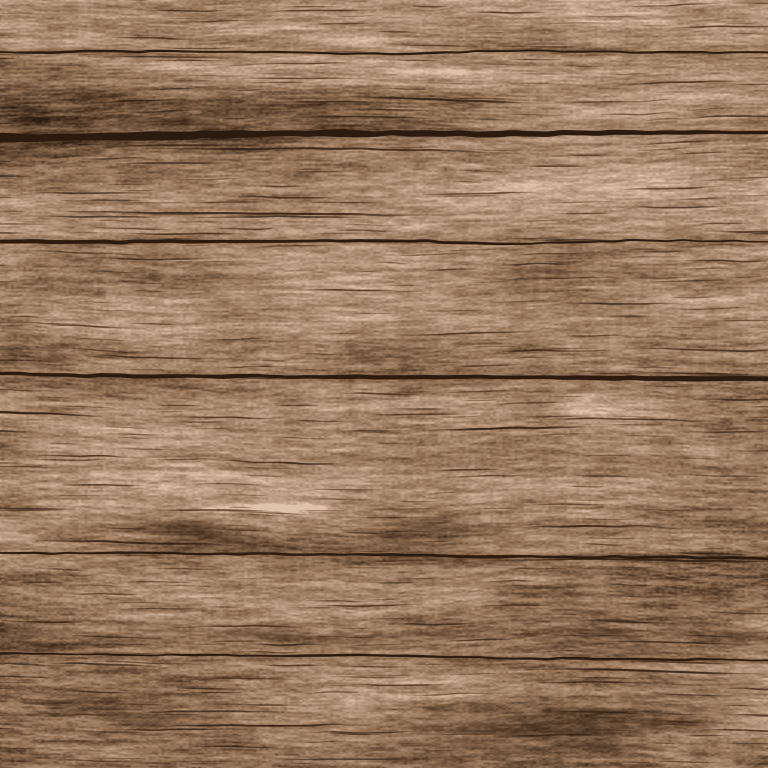
Give the GLSL for this texture, as a WebGL 1 fragment shader.

```glsl
precision highp float;
// Weathered brown timber: stacked horizontal planks with dark seams, cracks, grain and stains.
uniform vec2 u_resolution;

const vec3 DARK_WOOD = vec3(0.17, 0.10, 0.05);
const vec3 MID_WOOD = vec3(0.57, 0.44, 0.33);
const vec3 PALE_WOOD = vec3(0.76, 0.64, 0.54);

float hash(vec2 p) {
  return fract(sin(dot(p, vec2(127.1, 311.7))) * 43758.5453);
}

float noise(vec2 p) {
  vec2 i = floor(p);
  vec2 f = fract(p);
  f = f * f * (3.0 - 2.0 * f);
  float low = mix(hash(i), hash(i + vec2(1.0, 0.0)), f.x);
  float high = mix(hash(i + vec2(0.0, 1.0)), hash(i + 1.0), f.x);
  return mix(low, high, f.y);
}

float fbm(vec2 p) {
  float sum = 0.0;
  float amp = 0.53;
  for (int i = 0; i < 4; i++) {
    sum += amp * noise(p);
    p = p * 2.1 + 17.3;
    amp *= 0.5;
  }
  return sum;
}

// Soft elliptical patch
float patchMask(vec2 p, vec2 center, vec2 radius) {
  vec2 d = (p - center) / radius;
  return exp(-dot(d, d));
}

float line(float dist, float halfWidth, float aa) {
  return 1.0 - smoothstep(halfWidth - aa, halfWidth + aa, dist);
}

// Brightness factor of a seam; heights and half widths run from left to right
float seam(vec2 p, vec2 height, vec2 halfWidth, float aa) {
  float wobble = 0.005 * (noise(vec2(p.x * 6.0, height.x * 91.0)) - 0.5)
               + 0.002 * (noise(vec2(p.x * 45.0, height.x * 57.0)) - 0.5);
  float dist = abs(p.y - mix(height.x, height.y, p.x) - wobble);
  float width = mix(halfWidth.x, halfWidth.y, p.x);
  width *= 0.75 + 0.5 * noise(vec2(p.x * 20.0, height.x * 33.0));
  float shadow = 0.22 * exp(-dist / (0.004 + width));
  return (1.0 - shadow) * (1.0 - line(dist, width, aa));
}

// Tapered cracks scattered one per grid cell
float cracks(vec2 p, vec2 cells, float density, float halfWidth, float seed, float aa) {
  vec2 q = p * cells;
  q.x += hash(vec2(floor(q.y), seed)) * 9.0;
  vec2 id = floor(q) + seed;
  vec2 f = fract(q);
  float along = abs(f.x - 0.5) / mix(0.2, 0.48, hash(id + 3.1));
  float taper = 1.0 - smoothstep(0.3, 1.0, along);
  float slope = 0.25 * (hash(id + 5.7) - 0.5) * (f.x - 0.5);
  float center = mix(0.25, 0.75, hash(id + 8.3)) + slope;
  float dist = abs(f.y - center) / cells.y;
  return step(hash(id), density) * taper * line(dist, halfWidth * (0.4 + 0.6 * taper), aa);
}

float grainTone(vec2 p) {
  float tone = 0.74;
  tone += 0.75 * (fbm(p * vec2(4.0, 17.0)) - 0.5);
  tone += 0.34 * (noise(p * vec2(13.0, 170.0)) - 0.5);
  tone += 0.34 * (noise(p * vec2(55.0, 390.0) + 7.0) - 0.5);
  tone += 0.24 * (noise(p * vec2(250.0, 430.0) + 31.0) - 0.5);
  return tone;
}

// Broad light and shade across the planks
float shading(vec2 p) {
  float shade = 0.14 * patchMask(p, vec2(0.45, 1.0), vec2(0.8, 0.06));
  shade += 0.24 * patchMask(p, vec2(0.53, 0.905), vec2(0.15, 0.02));
  shade += 0.16 * patchMask(p, vec2(0.62, 0.75), vec2(0.35, 0.04));
  shade += 0.20 * patchMask(p, vec2(0.17, 0.425), vec2(0.16, 0.03));
  shade += 0.14 * patchMask(p, vec2(0.55, 0.38), vec2(0.5, 0.04));
  shade += 0.55 * patchMask(p, vec2(0.35, 0.338), vec2(0.08, 0.007));
  shade -= 0.34 * patchMask(p, vec2(0.08, 0.855), vec2(0.4, 0.032));
  shade -= 0.20 * patchMask(p, vec2(0.0, 0.79), vec2(0.25, 0.035));
  return shade - 0.08 * smoothstep(0.29, 0.24, p.y);
}

// Rough dark weathering gathered in the lower planks
float stains(vec2 p) {
  float area = patchMask(p, vec2(0.78, 0.045), vec2(0.24, 0.036));
  area += patchMask(p, vec2(0.08, 0.07), vec2(0.2, 0.026));
  area += patchMask(p, vec2(0.35, 0.172), vec2(0.32, 0.014));
  area += patchMask(p, vec2(0.9, 0.18), vec2(0.16, 0.018));
  area += patchMask(p, vec2(0.3, 0.303), vec2(0.12, 0.014));
  area += 0.8 * patchMask(p, vec2(0.55, 0.325), vec2(0.3, 0.025));
  area += 0.6 * patchMask(p, vec2(0.15, 0.85), vec2(0.4, 0.025));
  float rough = fbm(p * vec2(9.0, 42.0) + 4.0);
  float flecks = 0.5 + 0.5 * noise(p * vec2(110.0, 260.0));
  return min(area, 1.0) * smoothstep(0.4, 0.62, rough) * flecks;
}

void main() {
  vec2 p = gl_FragCoord.xy / u_resolution;
  float aa = 0.7 / u_resolution.y;
  vec2 g = p + vec2(0.0, 0.012 * (noise(p * vec2(4.0, 6.0)) - 0.5));
  g.y += 0.002 * (noise(p * vec2(30.0, 20.0)) - 0.5);

  float tone = grainTone(g) + shading(p);
  tone *= 1.0 - 0.62 * stains(g);

  // Cracks from a few long splits to many short hairlines
  for (int i = 0; i < 4; i++) {
    float k = float(i);
    vec2 cells = vec2(1.5 + 2.5 * k, 12.0 + 22.0 * k);
    float c = cracks(g, cells, 0.55 - 0.06 * k, 0.0013 - 0.0002 * k, 11.0 + 13.0 * k, aa);
    tone *= 1.0 - (0.82 - 0.13 * k) * c;
  }

  // Plank seams
  tone *= seam(p, vec2(0.934, 0.931), vec2(0.0014, 0.0012), aa);
  tone *= seam(p, vec2(0.821, 0.829), vec2(0.0062, 0.0020), aa);
  tone *= seam(p, vec2(0.683, 0.686), vec2(0.0025, 0.0010), aa);
  tone *= seam(p, vec2(0.511, 0.508), vec2(0.0022, 0.0030), aa);
  tone *= seam(p, vec2(0.280, 0.272), vec2(0.0014, 0.0019), aa);
  tone *= seam(p, vec2(0.151, 0.139), vec2(0.0013, 0.0014), aa);

  vec3 color = mix(DARK_WOOD, MID_WOOD, clamp(tone / 0.6, 0.0, 1.0));
  color += (PALE_WOOD - MID_WOOD) * clamp((tone - 0.6) / 0.4, 0.0, 1.6);
  gl_FragColor = vec4(color, 1.0);
}
```
